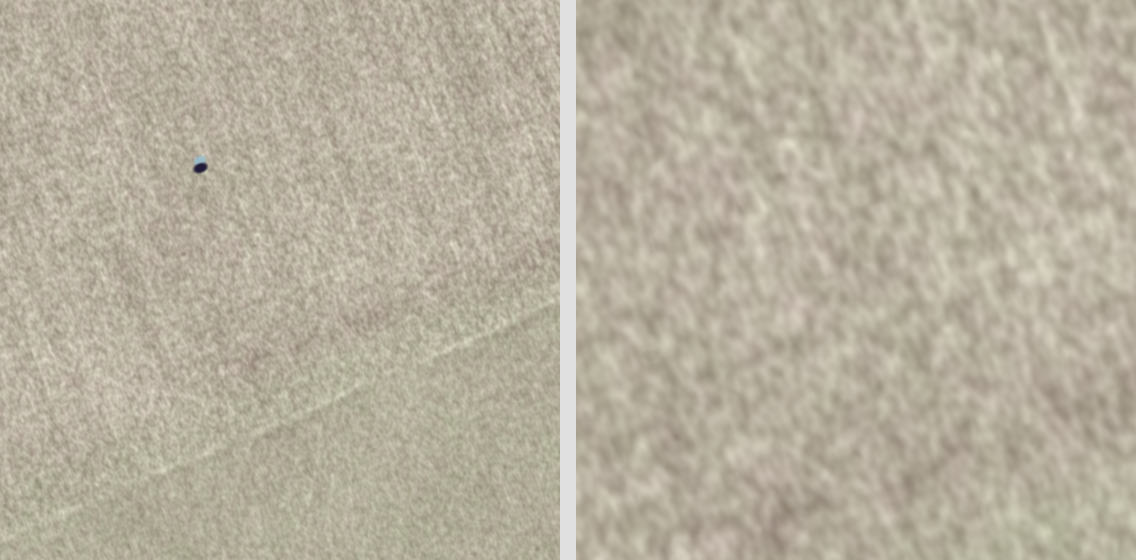
Left: the whole. Right: its middle third, enlarged.
Reproduce this texture procedurally as a WebGL 2 fragment shader.

```glsl
#version 300 es
precision highp float;
// Dry, grainy field seen from above: slanted furrows, a pale ridge and a smoother lower verge.

#define BASE vec3(0.716, 0.690, 0.622)
#define GRAIN_FREQ vec2(92.0, 64.0)
#define GRAIN_GAIN 0.125
#define FINE_GAIN 0.095
#define PATCH_GAIN 0.055
#define FURROW_GAIN 0.045
#define TRACK_SPACING 0.085
#define TRACK_WIDTH 0.0032
#define TRACK_GAIN 0.075
#define RIDGE_GAIN 0.065
#define BAND_GAIN 0.055
#define STONE_POS vec2(0.358, 0.700)

uniform vec2 u_resolution;
out vec4 fragColor;

float hash(vec2 p) {
    vec3 q = fract(vec3(p.xyx) * 0.1031);
    q += dot(q, q.yzx + 33.33);
    return fract((q.x + q.y) * q.z);
}

vec2 gradient(vec2 cell) {
    float angle = 6.2832 * hash(cell + 71.0);
    return vec2(cos(angle), sin(angle));
}

// Gradient noise, roughly -0.7 to 0.7
float noise(vec2 p) {
    vec2 i = floor(p), f = p - i;
    vec2 u = f * f * f * (f * (f * 6.0 - 15.0) + 10.0);
    vec2 e = vec2(1.0, 0.0);
    float a = dot(gradient(i), f);
    float b = dot(gradient(i + e.xy), f - e.xy);
    float c = dot(gradient(i + e.yx), f - e.yx);
    float d = dot(gradient(i + e.xx), f - e.xx);
    return mix(mix(a, b, u.x), mix(c, d, u.x), u.y);
}

float bell(float x, float width) {
    return exp(-x * x / (width * width));
}

float segmentDistance(vec2 p, vec2 a, vec2 b) {
    vec2 ab = b - a;
    return length(p - a - ab * clamp(dot(p - a, ab) / dot(ab, ab), 0.0, 1.0));
}

// Thin, broken pale lines with a darker flank; row.x runs across them
float tracks(vec2 row) {
    float sum = 0.0;
    float id = floor(row.x / TRACK_SPACING);
    for (float k = -1.0; k <= 1.0; k++) {
        float n = id + k;
        float centre = (n + 0.2 + 0.6 * hash(vec2(n, 5.0))) * TRACK_SPACING;
        float d = row.x - centre - 0.003 * noise(vec2(n * 3.7, row.y * 8.0));
        float gaps = smoothstep(-0.15, 0.3, noise(vec2(n * 7.3, row.y * 4.5)));
        float beads = 0.7 + 0.9 * noise(vec2(n * 5.1, row.y * 48.0));
        sum += gaps * beads * (bell(d, TRACK_WIDTH) - 0.5 * bell(d + 0.007, 0.004));
    }
    return sum;
}

// Faint curved scratches below the ridge
float scratches(vec2 p) {
    float sum = 0.0;
    p.x += 0.012 * noise(p * 9.0);
    for (float i = 0.0; i < 6.0; i++) {
        float r = hash(vec2(i, 19.0));
        vec2 top = vec2(0.51 + 0.022 * i, 0.29 - 0.024 * i + 0.05 * r);
        vec2 foot = top + vec2(-0.08 + 0.018 * i, -0.11 - 0.07 * r);
        sum += (0.4 + 0.6 * r) * bell(segmentDistance(p, top, foot), 0.003);
    }
    return sum;
}

void main() {
    vec2 p = gl_FragCoord.xy / u_resolution;
    vec2 row = vec2(dot(p, vec2(0.93, 0.37)), dot(p, vec2(-0.37, 0.93)));

    // Height above the ridge separates the field from the verge
    float ridgeLine = 0.03 + 0.43 * p.x + 0.012 * noise(vec2(p.x * 7.0, 2.5));
    float side = p.y - ridgeLine + 0.005 * noise(p * 38.0);
    float field = smoothstep(-0.01, 0.02, side);
    float furrowed = smoothstep(0.04, 0.14, side);

    // Grain, stretched a little along the furrows
    float grain = GRAIN_GAIN * noise(row * GRAIN_FREQ)
                + FINE_GAIN * noise(row * GRAIN_FREQ * 1.83 + 17.0)
                + PATCH_GAIN * noise(row * vec2(32.0, 22.0) + 41.0);
    float tone = grain * mix(0.76, 1.0, field);
    tone += 0.035 * noise(p * 5.0 + 9.0);
    float fleck = noise(row * vec2(74.0, 58.0) + 130.0);
    tone += 0.06 * (smoothstep(0.34, 0.6, fleck) - smoothstep(0.38, 0.6, -fleck));

    // Furrows become finer and clearer to the right
    float wide = noise(vec2(row.x * 30.0, row.y * 1.6));
    float narrow = noise(vec2(row.x * 95.0, row.y * 2.6) + 53.0);
    float clear = smoothstep(0.5, 1.0, p.x) * smoothstep(0.35, 0.7, p.y);
    tone += furrowed * FURROW_GAIN * (wide + narrow * mix(0.4, 2.0, clear));
    tone += furrowed * TRACK_GAIN * tracks(row);

    // Pale ridge, its shoulder and the shade beneath it
    float broken = smoothstep(-0.35, 0.35, noise(vec2(p.x * 17.0, 8.5)));
    float shoulder = smoothstep(-0.005, 0.01, side) * (1.0 - smoothstep(0.03, 0.085, side));
    tone += RIDGE_GAIN * (broken * bell(side - 0.002, 0.006) + 0.3 * shoulder);
    tone -= 0.03 * broken * bell(side + 0.012, 0.008);
    tone += 0.045 * (1.0 - field) * scratches(p);

    // Dark, ragged band above the shoulder
    float bandOffset = side - 0.17 + 0.075 * p.x + 0.03 * noise(p * 11.0);
    float band = bell(bandOffset, 0.022) * smoothstep(0.3, 0.6, p.x);
    band *= 0.75 + 1.1 * noise(p * 27.0 + 3.0);
    tone -= BAND_GAIN * band;

    // Warm field against a greener verge, with slight colour mottling
    vec3 color = BASE + tone * vec3(1.0, 1.05, 1.05);
    color += mix(vec3(-0.020, -0.012, -0.022), vec3(0.004, -0.002, 0.002), furrowed);
    float mottle = noise(row * vec2(46.0, 34.0) + 88.0) + 0.6 * noise(p * 8.0 + 25.0);
    color += mottle * vec3(0.012, -0.010, 0.012) + band * vec3(0.004, -0.004, 0.003);

    // One small dark stone with a bluish lit top
    vec2 q = p - STONE_POS;
    q.y -= 0.2 * q.x;
    float lit = 1.0 - smoothstep(0.6, 1.3, length((q - vec2(-0.001, 0.013)) / vec2(0.011, 0.009)));
    float dark = 1.0 - smoothstep(0.6, 1.3, length(q / vec2(0.013, 0.009)));
    color = mix(color, vec3(0.58, 0.74, 0.82), 0.8 * lit);
    color = mix(color, vec3(0.13, 0.11, 0.22), dark);

    fragColor = vec4(clamp(color, 0.0, 1.0), 1.0);
}
```
